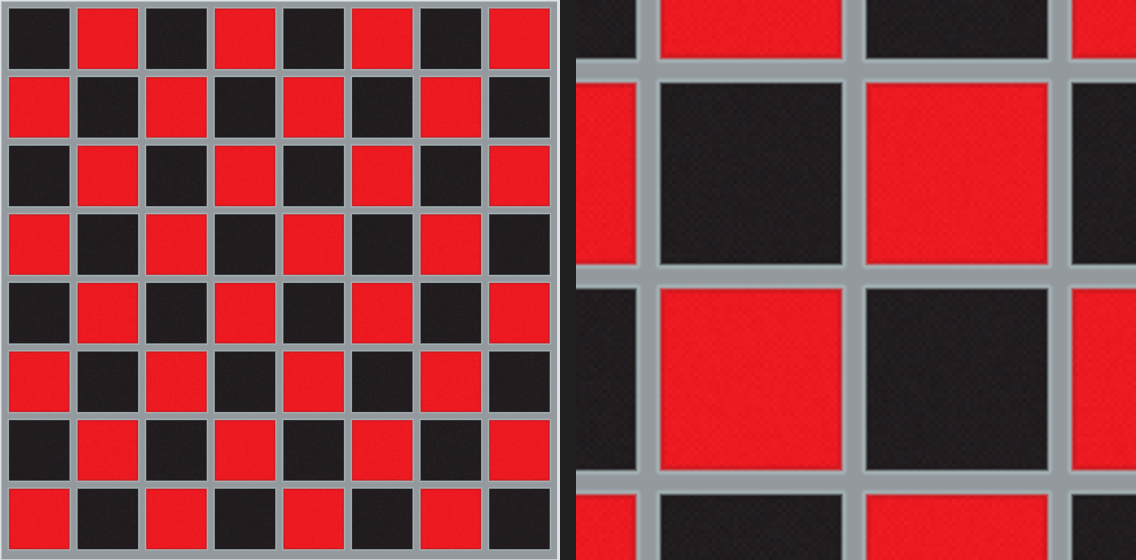
Left: the whole. Right: its middle third, enlarged.
Write a three.js fragment shader that draws this pattern.

```glsl
// Red and black checkerboard of 8 by 8 inset squares on a grey grid with pale line edges.
#define CELLS 8.0
#define PITCH 0.1225
#define FIRST_CENTER vec2(0.0701, 0.0733)
#define HALF_SIDE 0.0540
#define SOFTNESS 0.0014
#define HALO_WIDTH 0.0026
#define GRAIN 0.016
#define RED vec3(0.93, 0.10, 0.13)
#define BLACK vec3(0.13, 0.11, 0.12)
#define GREY vec3(0.58, 0.60, 0.62)
#define PALE_GREY vec3(0.64, 0.70, 0.71)
#define MARGIN vec3(0.87, 0.89, 0.90)

varying vec2 vUv;

float hash(vec2 p) {
  vec3 q = fract(vec3(p.xyx) * 0.1031);
  q += dot(q, q.yzx + 33.33);
  return fract((q.x + q.y) * q.z);
}

// Signed distance to an axis-aligned box
float boxDistance(vec2 p, vec2 halfSize) {
  vec2 d = abs(p) - halfSize;
  return length(max(d, 0.0)) + min(max(d.x, d.y), 0.0);
}

// Coverage of the inside of a shape, with a soft edge
float inside(float distance) {
  return 1.0 - smoothstep(-SOFTNESS, SOFTNESS, distance);
}

void main() {
  // Nearest square and its alternating colour
  vec2 grid = (vUv - FIRST_CENTER) / PITCH;
  vec2 cell = clamp(floor(grid + 0.5), 0.0, CELLS - 1.0);
  float square = boxDistance((grid - cell) * PITCH, vec2(HALF_SIDE));
  float isBlack = mod(cell.x + cell.y, 2.0);
  vec3 fill = mix(RED, BLACK, isBlack);

  // Faint woven grain and a slightly darker rim
  vec2 speck = floor(vUv * 384.0);
  float weave = mod(speck.x + speck.y, 2.0) - 0.5;
  fill += GRAIN * (0.5 * weave + hash(speck) - 0.5);
  fill *= 1.0 - 0.12 * smoothstep(-0.004, -0.001, square);

  // Grid lines: darker core, paler along each square
  float halo = 1.0 - smoothstep(HALO_WIDTH - SOFTNESS, HALO_WIDTH + SOFTNESS, square);
  vec3 color = mix(GREY, PALE_GREY, halo);

  // Thin light margin around the board
  float board = boxDistance(vUv - vec2(0.4987, 0.4993), vec2(0.4961, 0.4980));
  color = mix(MARGIN, color, inside(board));

  color = mix(color, fill, inside(square));
  gl_FragColor = vec4(color, 1.0);
}
```
